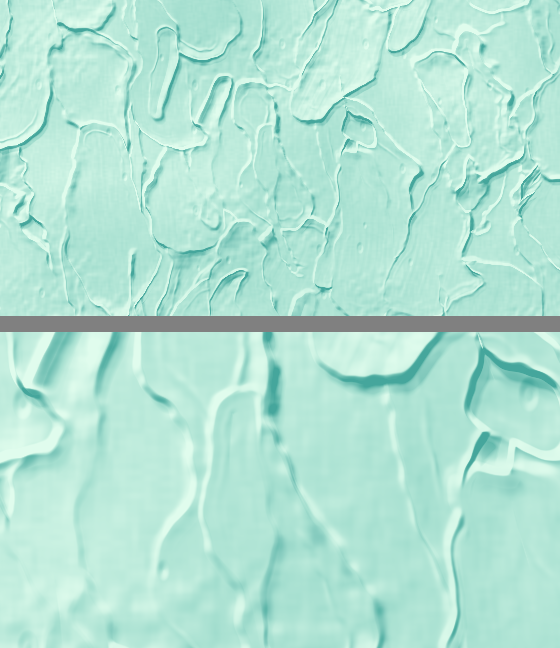
Top: the whole. Bottom: its middle third, enlarged.
This texture is drawn by a Shadertoy shader. Its source:

```glsl
// Mint cream spread with a palette knife: overlapping smears, curled rims and small pits.
const vec2 LIGHT = vec2(-0.45, 0.89);   // direction towards the light
const float EDGE = 0.0045;              // softness of a smear's cut edge

vec3 hash3(vec3 p) {
    p = fract(p * vec3(0.1031, 0.1030, 0.0973));
    p += dot(p, p.yxz + 33.33);
    return fract((p.xxy + p.yxx) * p.zyx);
}

float noise(vec2 p) {
    vec2 i = floor(p), f = p - i;
    f = f * f * f * (f * (f * 6.0 - 15.0) + 10.0);
    float low = mix(hash3(vec3(i, 7.0)).x, hash3(vec3(i + vec2(1, 0), 7.0)).x, f.x);
    float high = mix(hash3(vec3(i + vec2(0, 1), 7.0)).x, hash3(vec3(i + 1.0, 7.0)).x, f.x);
    return mix(low, high, f.y);
}

float bump(float x, float width) { return exp(-x * x / (width * width)); }

// Distance to a capsule with its wide end at the origin and its narrow end above
float taperedCapsule(vec2 p, float wide, float narrow, float len) {
    p.x = abs(p.x);
    float b = (wide - narrow) / len;
    float a = sqrt(1.0 - b * b);
    float k = dot(p, vec2(-b, a));
    if (k < 0.0) return length(p) - wide;
    if (k > a * len) return length(p - vec2(0.0, len)) - narrow;
    return dot(p, vec2(a, b)) - wide;
}

// Lay one smear over the surface height
float paintSmear(float h, vec2 p, vec2 cell, float layer, vec2 grid, float wide, float len, float share) {
    vec3 place = hash3(vec3(cell, layer * 17.0 + 3.0));
    if (place.z > share) return h;
    vec3 form = hash3(vec3(cell, layer * 17.0 + 9.0));
    vec3 relief = hash3(vec3(cell, layer * 17.0 + 14.0));
    vec2 q = p - (cell + 0.5 + (place.xy - 0.5) * 0.5) * grid;
    q.x += (form.x - 0.5) * 0.6 * q.y + (form.y - 0.5) * 1.6 * q.y * q.y;
    if (relief.z > 0.75) q.y = -q.y;
    float radius = wide * mix(0.65, 1.15, form.z);
    float d = taperedCapsule(q + vec2(0.0, len * 0.5), radius, radius * mix(0.03, 0.6, relief.x), len);
    if (d > 0.1) return h;

    // Ragged outline
    vec2 seed = place.xy * 40.0;
    d += 0.06 * (noise(p * 8.0 + seed) - 0.5) + 0.024 * (noise(p * 19.0 + seed) - 0.5);
    d += 0.007 * (noise(p * 50.0 + seed) - 0.5);

    // Tilted floor with knife lines along it
    float ground = (relief.y - 0.4) * 0.014 + dot(q, form.yx - 0.5) * 0.13;
    ground += 0.0006 * noise(vec2(q.x * 100.0, q.y * 5.0) + seed);
    h = mix(h, ground, smoothstep(EDGE, -EDGE, d));

    // Rim of pushed-up cream, steep outside and hollow inside, with a faint second fold
    float strength = noise(p * 5.0 + seed.yx);
    float rim = mix(0.001, 0.021, strength * strength) * (0.7 + 0.5 * noise(p * 42.0));
    float fold = 0.3 * bump(d + 0.015 + 0.03 * relief.x, 0.006) * smoothstep(0.4, 0.7, noise(p * 6.0 + seed));
    return h + rim * (bump(d, d > 0.0 ? 0.007 : mix(0.015, 0.035, relief.z)) + fold);
}

float smearLayer(float h, vec2 p, float layer, vec2 grid, float wide, float len, float share) {
    vec2 home = floor(p / grid);
    for (int y = -1; y <= 1; y++)
        for (int x = -1; x <= 1; x++)
            h = paintSmear(h, p, home + vec2(x, y), layer, grid, wide, len, share);
    return h;
}

// Sparse oval air bubbles, as depth
float pits(vec2 p, float size) {
    vec2 cell = floor(p / size);
    vec3 rnd = hash3(vec3(cell, 51.0));
    vec2 q = p - (cell + 0.25 + 0.5 * rnd.xy) * size;
    float d = length(q * vec2(1.0, 0.6)) - mix(0.003, 0.008, rnd.y);
    return step(rnd.z, 0.3) * smoothstep(0.004, -0.004, d);
}

float surfaceHeight(vec2 p) {
    vec2 w = p + 0.09 * (vec2(noise(p * 3.5), noise(p * 3.5 + 31.0)) - 0.5);
    float h = 0.0;
    h = smearLayer(h, w, 1.0, vec2(0.30, 0.50), 0.140, 0.32, 1.0);
    h = smearLayer(h, w, 2.0, vec2(0.22, 0.60), 0.045, 0.42, 0.65);
    h = smearLayer(h, w, 3.0, vec2(0.36, 0.56), 0.140, 0.36, 0.8);
    h = smearLayer(h, w, 4.0, vec2(0.24, 0.38), 0.045, 0.18, 0.3);
    float crumbs = smoothstep(0.55, 0.85, noise(p * 4.0 + 9.0)) * noise(p * vec2(55.0, 45.0));
    h += 0.02 * noise(p * 4.0) + 0.003 * noise(p * vec2(17.0, 11.0)) + 0.0035 * crumbs;
    return h - 0.003 * pits(p, 0.13);
}

// Tone 0 is the deepest teal, 4 the plain cream, above 5 a highlight
vec3 creamColor(float tone) {
    vec3 ramp[6] = vec3[6](vec3(0.27, 0.65, 0.61), vec3(0.40, 0.73, 0.68), vec3(0.53, 0.80, 0.75),
                           vec3(0.64, 0.87, 0.81), vec3(0.72, 0.91, 0.85), vec3(0.82, 0.96, 0.90));
    int i = int(clamp(floor(tone), 0.0, 4.0));
    return mix(ramp[i], ramp[i + 1], tone - float(i));
}

void mainImage(out vec4 fragColor, in vec2 fragCoord) {
    vec2 p = fragCoord / iResolution.y + vec2(2.3, 1.7);
    // Slope towards the light
    float eps = 0.002;
    float h = surfaceHeight(p);
    vec2 slope = vec2(surfaceHeight(p + vec2(eps, 0.0)), surfaceHeight(p + vec2(0.0, eps))) - h;
    float lit = -4.2 * dot(slope / eps, LIGHT);
    float limit = lit > 0.0 ? 1.5 : 3.9;
    float tone = 3.98 + limit * tanh(lit / limit);
    // Soft shadow under higher cream
    float blocked = surfaceHeight(p + LIGHT * 0.018) - h - 0.003;
    tone -= min(130.0 * max(blocked, 0.0), 1.5);
    // Uneven thickness and faint ribbing of the knife
    tone += 1.2 * (noise(p * 2.7 + 5.0) - 0.5);
    tone += 0.34 * (noise(p * vec2(150.0, 40.0)) - 0.5) + 0.24 * (noise(p * vec2(60.0, 160.0)) - 0.5);
    fragColor = vec4(creamColor(clamp(tone, 0.0, 5.6)), 1.0);
}
```
